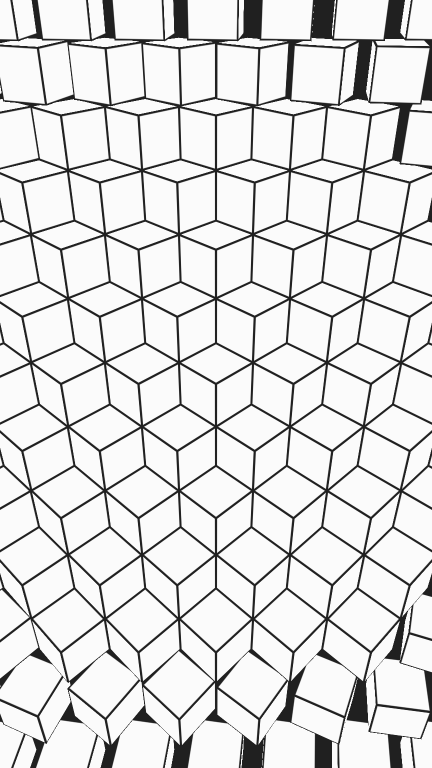
Reproduce this pattern procedurally as a Shadertoy shader.

```glsl
const float INK = 0.125;
const float PAPER = 0.985;

// Columns are the cube axes, with one corner aimed at the viewer
const mat3 CORNER_VIEW = mat3(
    0.7071, -0.4082, 0.5774,
    0.0, 0.8165, 0.5774,
    -0.7071, -0.4082, 0.5774);

// Outer cubes twist around their own upright axis
float twistAngle(vec2 center) {
    return clamp((length(center + vec2(0.57, 0.0)) - 6.02) * 0.52, 0.0, 0.65);
}

vec3 toCubeSpace(vec3 v, float angle) {
    v = v * CORNER_VIEW;
    float c = cos(angle), s = sin(angle);
    return vec3(c * v.x - s * v.z, v.y, s * v.x + c * v.z);
}

// Ray against a unit cube: x = ray distance, y = distance to the face border
vec2 hitCube(vec3 origin, vec3 dir) {
    vec3 inv = 1.0 / dir;
    vec3 middle = -origin * inv;
    vec3 reach = 0.5 * abs(inv);
    vec3 enter = middle - reach, leave = middle + reach;
    float near = max(max(enter.x, enter.y), enter.z);
    float far = min(min(leave.x, leave.y), leave.z);
    if (near > far) return vec2(1e5, 0.0);

    // The smallest gap belongs to the face itself, the next to its border
    vec3 gap = 0.5 - abs(origin + dir * near);
    float border = max(min(gap.x, gap.y), min(max(gap.x, gap.y), gap.z));
    return vec2(near, border);
}

float shade(vec2 p, float pixel) {
    vec2 spacing = vec2(1.41421, 1.22474);
    vec3 eye = vec3(0.0, 0.0, 12.12);
    vec3 ray = normalize(vec3(p, 0.0) - eye);
    vec2 nearest = vec2(1e5, 0.0);

    // Staggered rows of cubes around this ray
    for (int j = -1; j <= 1; j++) {
        float row = round(p.y / spacing.y) + float(j);
        float stagger = 0.5 * mod(row, 2.0);
        for (int i = -1; i <= 1; i++) {
            float column = round(p.x / spacing.x - stagger) + float(i);
            vec2 center = vec2(column + stagger, row) * spacing;
            float angle = twistAngle(center);
            vec3 origin = toCubeSpace(eye - vec3(center, -0.289), angle);
            vec2 hit = hitCube(origin, toCubeSpace(ray, angle));
            if (hit.x < nearest.x) nearest = hit;
        }
    }
    float face = smoothstep(-0.5, 0.5, (nearest.y - 0.029) / pixel);
    return mix(INK, PAPER, face);
}

void mainImage(out vec4 fragColor, in vec2 fragCoord) {
    float pixel = 14.68 / iResolution.y;
    vec2 p = (fragCoord - 0.5 * iResolution.xy) * pixel;

    // Four samples smooth the silhouettes
    float tone = 0.0;
    for (int k = 0; k < 4; k++) {
        vec2 offset = vec2(k % 2, k / 2) * 0.5 - 0.25;
        tone += 0.25 * shade(p + offset * pixel, pixel);
    }
    fragColor = vec4(vec3(tone), 1.0);
}
```
